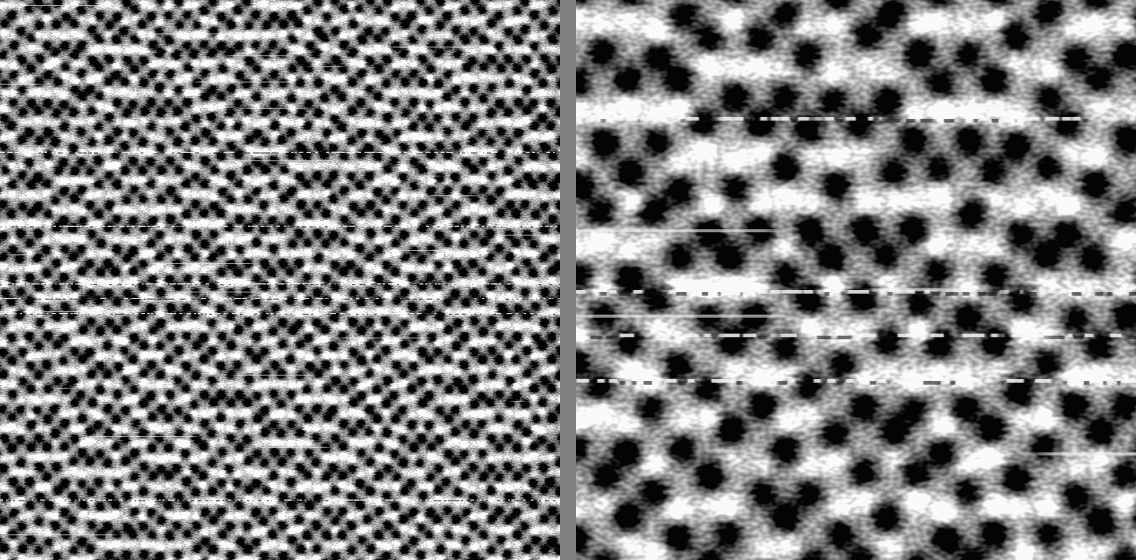
Left: the whole. Right: its middle third, enlarged.
A Shadertoy shader for this texture:

```glsl
// Draws a grey atomic-scale scan: a hexagonal lattice of flipped dark and bright pairs with scan-line faults.

const vec2 LATTICE = vec2(32.18, 38.4);        // cells across, rows up
const vec2 LATTICE_ORIGIN = vec2(10.73, 15.52);
const vec2 CELL_ASPECT = vec2(1.0, 0.838);     // lattice units to even distances
const vec2 PIT_RADIUS = vec2(0.19, 0.22);
const vec2 BUMP_RADIUS = vec2(0.165, 0.175);
const float PIT_SHIFT = 0.18;                  // rows from the cell centre
const float BUMP_SHIFT = 0.37;
const float BASE_HEIGHT = 0.71;
const float DARKEST = 0.015;
const float LIGHTEST = 0.98;

vec2 hash2(vec2 p) {
    vec3 q = fract(p.xyx * vec3(0.1031, 0.1030, 0.0973));
    q += dot(q, q.yzx + 33.33);
    return fract((q.xx + q.yz) * q.zy);
}

float cornerGradient(vec2 cell, vec2 offset) {
    float angle = 6.28319 * hash2(cell).x;
    return dot(vec2(cos(angle), sin(angle)), offset);
}

float gradientNoise(vec2 p) {
    vec2 i = floor(p), f = p - i;
    vec2 u = f * f * f * (f * (f * 6.0 - 15.0) + 10.0);
    vec2 e = vec2(1.0, 0.0);
    float low = mix(cornerGradient(i, f), cornerGradient(i + e, f - e), u.x);
    float high = mix(cornerGradient(i + e.yx, f - e.yx), cornerGradient(i + e.xx, f - e.xx), u.x);
    return mix(low, high, u.y);
}

// Soft blob; offset is in lattice units
float blob(vec2 offset, vec2 radius) {
    vec2 d = offset * CELL_ASPECT / radius;
    return exp(-0.5 * dot(d, d));
}

float siteValue(vec2 id) {
    return hash2(id + 311.0).x - 0.5;
}

// +1 or -1 per cell, tending to differ from the six neighbours
float flipSign(vec2 id, float oddRow) {
    float around = siteValue(id + vec2(1.0, 0.0)) + siteValue(id - vec2(1.0, 0.0));
    for (float dy = -1.0; dy <= 1.0; dy += 2.0) {
        around += siteValue(id + vec2(oddRow, dy)) + siteValue(id + vec2(oddRow - 1.0, dy));
    }
    return siteValue(id) < 0.3 * around ? -1.0 : 1.0;
}

// Each cell holds a pit and a bump, flipped up or down
float latticeHeight(vec2 p) {
    float height = 0.0;
    float baseRow = floor(p.y);
    for (int j = -1; j <= 2; j++) {
        float row = baseRow + float(j);
        float oddRow = mod(row, 2.0);
        float baseColumn = floor(p.x - 0.5 * oddRow);
        for (int i = -1; i <= 2; i++) {
            vec2 id = vec2(baseColumn + float(i), row);
            vec2 toSite = p - id - vec2(0.5 * oddRow, 0.0);
            vec2 jitter = (hash2(id + 117.0) - 0.5) * 0.17;
            vec2 strength = hash2(id + 237.0);
            vec2 up = vec2(0.0, flipSign(id, oddRow));
            height -= mix(0.95, 1.3, strength.x) * blob(toSite - up * PIT_SHIFT - jitter, PIT_RADIUS);
            height += mix(0.3, 0.75, strength.y) * blob(toSite + up * BUMP_SHIFT - jitter, BUMP_RADIUS);
        }
    }
    return height;
}

// Antialiased horizontal line
float lineMask(float distance, float halfWidth, float pixel) {
    return 1.0 - smoothstep(halfWidth - 0.5 * pixel, halfWidth + 0.5 * pixel, abs(distance));
}

// Short streaks on a random share of the scan lines
float streakMask(vec2 uv, float lineCount, float share, float pixel) {
    float line = floor(uv.y * lineCount);
    vec2 pick = hash2(vec2(line, 105.0));
    vec2 span = hash2(vec2(line, 229.0));
    float halfLength = mix(0.02, 0.12, span.y);
    float along = 1.0 - smoothstep(halfLength - 0.02, halfLength, abs(uv.x - span.x));
    float fromCentre = uv.y - (line + 0.5) / lineCount;
    return step(pick.x, share) * along * lineMask(fromCentre, 0.0009, pixel);
}

// Broken white and black faults running the full width
float addFaults(float tone, vec2 uv, float pixel) {
    float heights[6] = float[6](0.728, 0.596, 0.493, 0.467, 0.440, 0.107);
    for (int i = 0; i < 6; i++) {
        float seed = float(i) * 13.7;
        float dash = gradientNoise(vec2(uv.x * 150.0, seed + 0.4));
        float patches = gradientNoise(vec2(uv.x * 12.0, seed + 5.3));
        float white = smoothstep(-0.1, 0.15, dash + 0.6 * patches);
        float black = smoothstep(0.05, 0.25, -dash - 0.5 * patches);
        float fromLine = uv.y - heights[i];
        tone = mix(tone, 0.04, 0.6 * black * lineMask(fromLine + 0.0012, 0.0011, pixel));
        tone = mix(tone, 0.97, 0.85 * white * lineMask(fromLine, 0.0011, pixel));
    }
    return tone;
}

void mainImage(out vec4 fragColor, in vec2 fragCoord) {
    vec2 uv = fragCoord / iResolution.xy;
    float pixel = 1.0 / iResolution.y;

    // Sideways jitter of each scan line
    float scanShift = 0.13 * gradientNoise(vec2(uv.y * 300.0, 3.5));
    vec2 p = uv * LATTICE - LATTICE_ORIGIN + vec2(scanShift, 0.0);

    // Relief with grain drawn out along the scan direction
    float tone = BASE_HEIGHT + latticeHeight(p);
    tone += 0.32 * gradientNoise(uv * vec2(250.0, 410.0));
    tone -= 0.10 * smoothstep(0.95, 1.0, uv.x);
    tone = clamp(tone, DARKEST, LIGHTEST);

    // Scan faults
    tone = mix(tone, 0.95, 0.6 * streakMask(uv, 256.0, 0.10, pixel));
    tone = addFaults(tone, uv, pixel);
    fragColor = vec4(vec3(tone), 1.0);
}
```
